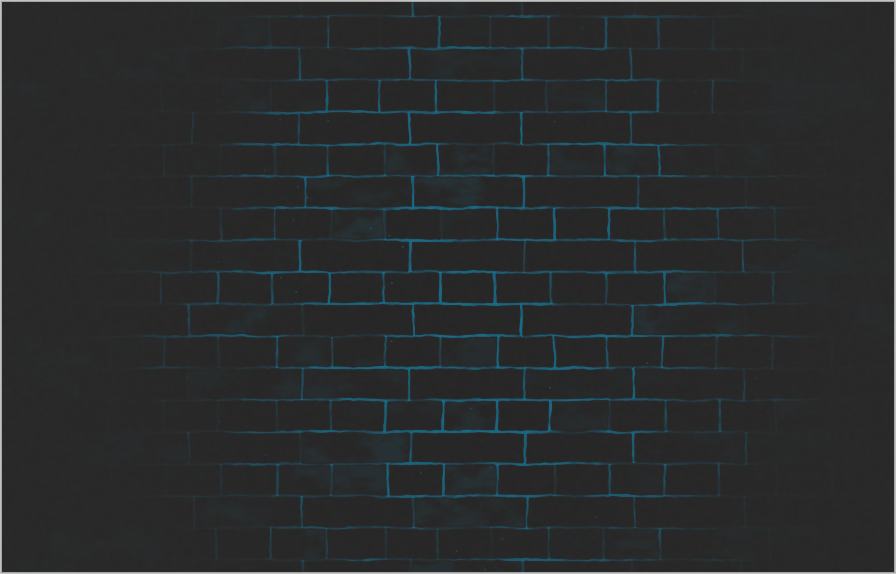
A WebGL 1 fragment shader for this texture:

```glsl
precision highp float;
uniform vec2 u_resolution;

float hash(vec2 p) {
  p = fract(p * vec2(0.1031, 0.1137));
  p += dot(p, p.yx + 33.33);
  return fract((p.x + p.y) * p.x * 7.31);
}

float noise(vec2 p) {
  vec2 i = floor(p), f = fract(p);
  f = f * f * (3.0 - 2.0 * f);
  return mix(mix(hash(i), hash(i + vec2(1.0, 0.0)), f.x),
             mix(hash(i + vec2(0.0, 1.0)), hash(i + 1.0), f.x), f.y);
}

float fbm(vec2 p) {
  return 0.55 * noise(p) + 0.3 * noise(p * 2.1 + 7.0) + 0.15 * noise(p * 4.3 + 19.0);
}

// Thin core with a faint halo around it
float mortarLine(float d, float width, float px) {
  float core = 1.0 - smoothstep(width - 0.5 * px, width + 0.8 * px + 0.0008, d);
  return 0.82 * core + 0.2 * exp(-d / 0.0028);
}

void main() {
  float px = 1.0 / u_resolution.y;
  vec2 p = gl_FragCoord.xy * px;
  vec2 uv = gl_FragCoord.xy / u_resolution;

  // Uneven edges
  vec2 q = p + 0.0036 * (vec2(noise(p * 24.0), noise(p * 24.0 + 50.0)) - 0.5)
             + 0.0016 * (vec2(noise(p * 120.0), noise(p * 120.0 + 90.0)) - 0.5);

  // Courses counted from the top: odd ones short bricks, even ones long
  float rowHeight = 0.0557;
  float course = (0.9715 - q.y) / rowHeight;
  float row = floor(course) + 1.0;
  float isLong = 1.0 - mod(row, 2.0);
  float brickWidth = mix(0.0965, 0.193, isLong);
  float shift = mix(0.0915, 0.1423, isLong) + 0.012 * (hash(vec2(row, 71.0)) - 0.5);
  float along = (q.x - shift) / brickWidth;

  // Distances to the bed joint and to the nearest upright joint
  float bed = floor(course + 0.5);
  float bedDist = abs(course - bed) * rowHeight;
  float joint = floor(along + 0.5);
  float jointOffset = 0.008 * (hash(vec2(joint + 20.0, row + 5.0)) - 0.5);
  float jointDist = abs((along - joint) * brickWidth - jointOffset);

  // Light fades toward the sides
  vec2 c = (uv - vec2(0.53, 0.48)) * vec2(2.1, 1.15);
  float light = 1.0 - smoothstep(0.2, 1.06, length(c));

  // Worn mortar: width and strength vary along each joint
  float width = 0.0008 + 0.0013 * noise(p * 45.0 + 11.0);
  float bedWear = 0.3 + 0.9 * noise(vec2(p.x * 11.0, bed * 5.7 + 3.0));
  float jointWear = 0.2 + 0.9 * hash(vec2(joint + 43.0, row + 31.0));
  float grit = 0.65 + 0.55 * noise(p * 75.0);
  float mortar = mortarLine(bedDist, width, px) * bedWear
               + mortarLine(jointDist, width, px) * jointWear;
  mortar = min(mortar * grit, 1.0) * (0.04 + 0.96 * light);

  // Dark brick faces with faint smudges on some of them
  float face = smoothstep(0.001, 0.006, min(bedDist, jointDist));
  vec3 color = vec3(0.16) - 0.008 * face * light;
  color += 0.008 * (noise(p * 160.0) - 0.5);
  float smudged = smoothstep(0.62, 0.95, hash(vec2(floor(along) + 61.0, row + 17.0)));
  float smudge = smudged * smoothstep(0.4, 0.75, fbm(p * vec2(22.0, 38.0)));
  color = mix(color, vec3(0.155, 0.225, 0.25), 0.6 * smudge * face * (0.2 + 0.8 * light));

  // Blue mortar, brighter where it is strong
  vec3 mortarColor = mix(vec3(0.14, 0.25, 0.30), vec3(0.10, 0.41, 0.52), mortar);
  color = mix(color, mortarColor, smoothstep(0.0, 0.75, mortar));

  // Sparse specks
  vec2 cell = floor(p * 36.0);
  vec2 spot = 0.2 + 0.6 * vec2(hash(cell + 13.0), hash(cell + 47.0));
  float speckDist = length(fract(p * 36.0) - spot) / 36.0;
  float speck = step(0.965, hash(cell + 101.0)) * (1.0 - smoothstep(0.0006, 0.0025, speckDist));
  color = mix(color, vec3(0.14, 0.38, 0.45), 0.6 * speck * light);

  // Pale frame
  vec2 edge = min(p, u_resolution * px - p);
  float frame = 1.0 - smoothstep(0.003 - 0.5 * px, 0.003 + 0.5 * px, min(edge.x, edge.y));
  gl_FragColor = vec4(mix(color, vec3(0.76), frame), 1.0);
}
```
